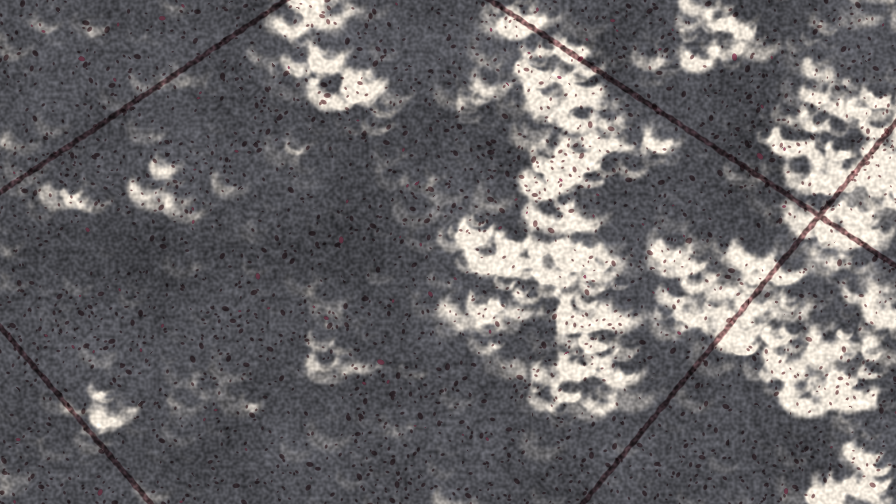
This texture is drawn by a WebGL 2 fragment shader. Its source:

```glsl
#version 300 es
precision highp float;
// Shaded concrete slabs under a tree, dappled with soft crescents of sunlight.
// Crescents and fallen petals are scattered on jittered grids; gradient noise
// gathers them into drifts, and straight joints divide the slabs.

#define SHADE_COLOR vec3(0.300, 0.302, 0.322)
#define SUN_COLOR vec3(0.970, 0.930, 0.875)
#define DEBRIS_TINT vec3(0.50, 0.37, 0.39)
#define PETAL_COLOR vec3(0.52, 0.27, 0.35)
#define CRESCENT_CELL 0.085
#define SUN_THRESHOLD 0.03
#define SUN_GAIN 1.0
#define GRAIN 0.42
#define BLOTCH 0.45
#define SPECK_CELL 0.015
#define JOINT_HALF_WIDTH 0.0052

uniform vec2 u_resolution;
out vec4 fragColor;

vec3 hash3(vec2 p) {
    vec3 h = fract(p.xyx * vec3(0.1031, 0.1030, 0.0973));
    h += dot(h, h.yxz + 33.33);
    return fract((h.xxy + h.yzz) * h.zyx);
}

float cornerSlope(vec2 cell, vec2 offset) {
    float angle = 6.2832 * hash3(cell + 71.0).x;
    return dot(vec2(cos(angle), sin(angle)), offset);
}

float gradientNoise(vec2 p) {
    vec2 i = floor(p), f = p - i;
    vec2 u = f * f * f * (f * (f * 6.0 - 15.0) + 10.0);
    vec2 e = vec2(0.0, 1.0);
    float low = mix(cornerSlope(i, f), cornerSlope(i + e.yx, f - e.yx), u.x);
    float high = mix(cornerSlope(i + e, f - e), cornerSlope(i + 1.0, f - 1.0), u.x);
    return mix(low, high, u.y);
}

// Gaps in the foliage: more open to the right, in slanting drifts.
float canopyGap(vec2 p) {
    vec2 q = vec2(p.x + 0.35 * p.y, p.y - 0.15 * p.x);
    float gap = 0.85 * gradientNoise(q * 2.9 + 13.7) + 0.5 * gradientNoise(q * 6.5 + 4.2);
    return gap + 0.25 * (p.x - 0.95);
}

// A disc of light with a second disc bitten from its upper side.
float crescent(vec2 q, float r) {
    float disc = 1.0 - smoothstep(0.62 * r, 1.05 * r, length(q));
    float bite = smoothstep(0.45 * r, 0.95 * r, length(q - r * vec2(0.24, 0.52)));
    return disc * bite;
}

float sunLayer(vec2 p, float cell, float seed) {
    vec2 home = floor(p / cell);
    float sum = 0.0;
    for (int y = -1; y <= 1; y++)
    for (int x = -1; x <= 1; x++) {
        vec2 id = home + vec2(x, y);
        vec3 h = hash3(id + seed);
        vec2 center = (id + 0.1 + 0.8 * h.xy) * cell;
        float open = smoothstep(SUN_THRESHOLD, SUN_THRESHOLD + 0.26, canopyGap(center));
        float stray = 0.32 * step(0.83, h.z);
        float power = max(open * (0.55 + 0.75 * h.z), stray);
        vec2 q = (p - center) * vec2(1.0, 1.25);
        sum += power * crescent(q, cell * (0.5 + 0.25 * h.x));
    }
    return sum;
}

// Returns coverage in x and pinkness in y.
vec2 specks(vec2 p, float cell, float seed, float amount, float pixel) {
    vec2 home = floor(p / cell);
    vec2 result = vec2(0.0);
    for (int y = -1; y <= 1; y++)
    for (int x = -1; x <= 1; x++) {
        vec2 id = home + vec2(x, y);
        vec3 h = hash3(id + seed), k = hash3(id + seed + 37.0);
        vec2 q = p - (id + h.xy) * cell;
        float angle = 6.2832 * k.x;
        q = mat2(cos(angle), sin(angle), -sin(angle), cos(angle)) * q;
        float r = cell * mix(0.13, 0.27, k.y);
        float d = length(q * vec2(1.0, 1.5)) - r;
        float cover = (1.0 - smoothstep(-pixel, pixel, d)) * step(h.z, amount);
        result = max(result, vec2(cover, cover * step(0.965, k.z)));
    }
    return result;
}

float lineDistance(vec2 p, vec2 a, vec2 b) {
    vec2 along = normalize(b - a);
    return abs(dot(p - a, vec2(-along.y, along.x)));
}

void main() {
    vec2 p = gl_FragCoord.xy / u_resolution.y;
    float pixel = 1.0 / u_resolution.y;

    // Sunlight, with edges slightly broken up by the rough ground
    vec2 rough = p + 0.006 * vec2(gradientNoise(p * 32.0), gradientNoise(p * 32.0 + 50.0));
    float sun = sunLayer(rough, CRESCENT_CELL, 3.0)
              + 0.8 * sunLayer(rough, CRESCENT_CELL * 0.72, 41.0)
              + 0.5 * sunLayer(rough, CRESCENT_CELL * 0.48, 97.0);
    sun += 0.5 * smoothstep(0.2, 0.6, canopyGap(p));
    float light = smoothstep(0.0, 1.25, sun * SUN_GAIN);

    // Concrete surface
    float grain = gradientNoise(p * 131.0) + 0.7 * gradientNoise(p * 63.0 + 9.0);
    float blotch = gradientNoise(p * 5.0 + 21.0) + 0.5 * gradientNoise(p * 17.0);
    vec3 color = mix(SHADE_COLOR, SUN_COLOR, light);
    color *= 1.0 + GRAIN * grain * mix(1.0, 0.5, light) + BLOTCH * blotch * (1.0 - light) * 0.6;

    // Fallen debris and pink petals
    float drift = 0.27 + 0.45 * gradientNoise(p * 7.0 + 31.0);
    vec2 litter = max(specks(p, SPECK_CELL, 11.0, drift, pixel),
                      specks(p, SPECK_CELL * 1.8, 57.0, drift * 0.8, pixel));
    color *= mix(vec3(1.0), DEBRIS_TINT, 0.85 * litter.x);
    color = mix(color, PETAL_COLOR * (0.8 + 0.5 * light), 0.8 * litter.y);

    // Slab joints packed with debris
    float d = lineDistance(p, vec2(0.0, 0.618), vec2(0.567, 1.0));
    d = min(d, lineDistance(p, vec2(0.972, 1.0), vec2(1.778, 0.472)));
    d = min(d, lineDistance(p, vec2(1.169, 0.016), vec2(1.778, 0.757)));
    d = min(d, lineDistance(p, vec2(0.0, 0.352), vec2(0.30, 0.0)));
    d += 0.003 * gradientNoise(p * 70.0 + 5.0);
    float joint = 1.0 - smoothstep(-pixel, pixel, d - JOINT_HALF_WIDTH);
    color *= mix(vec3(1.0), DEBRIS_TINT * (1.05 + 0.7 * grain), 0.9 * joint);

    fragColor = vec4(clamp(color, 0.0, 1.0), 1.0);
}
```
